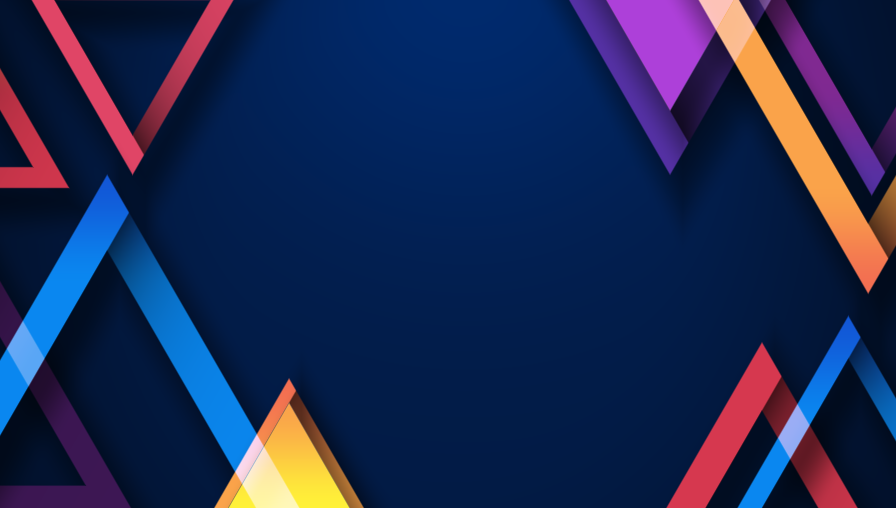
Reproduce this background procedurally as a Shadertoy shader.

```glsl
// Overlapping coloured triangle outlines around the rim of a deep navy backdrop.
// Each one is an equilateral wedge measured from its tip; bands get a gradient,
// a fold shade and a soft drop shadow, and light up where they cross.

#define SHADOW_SHIFT vec2(0.025, -0.045)
#define SHADOW_BLUR 0.06
#define SHADOW_DEPTH 0.42
#define FOLD_DEPTH 0.68
#define FOLD_LENGTH 0.11
#define GRADIENT_REACH 0.22
#define OVERLAP_GLOW 0.22
#define UP 1.0
#define DOWN -1.0
#define OPEN 9.0
#define SOLID 4.0

// Palette
const vec3 NAVY = vec3(0.01, 0.105, 0.27);
const vec3 ROYAL = vec3(0.0, 0.165, 0.43);
const vec3 CRIMSON = vec3(0.84, 0.22, 0.31);
const vec3 ROSE = vec3(0.88, 0.27, 0.40);
const vec3 CORAL = vec3(0.95, 0.43, 0.32);
const vec3 ORANGE = vec3(0.98, 0.64, 0.29);
const vec3 YELLOW = vec3(1.0, 0.95, 0.22);
const vec3 COBALT = vec3(0.07, 0.34, 0.84);
const vec3 AZURE = vec3(0.04, 0.53, 0.94);
const vec3 VIOLET = vec3(0.33, 0.19, 0.64);
const vec3 ORCHID = vec3(0.68, 0.25, 0.85);
const vec3 PLUM = vec3(0.50, 0.16, 0.57);
const vec3 DUSK = vec3(0.24, 0.09, 0.33);

// Depths from the left side, the right side and along the axis of a wedge
vec3 wedge(vec2 p, vec2 tip, float facing) {
    vec2 q = p - tip;
    float depth = -q.y * facing;
    return vec3(0.5 * depth + 0.866 * q.x, 0.5 * depth - 0.866 * q.x, depth);
}

// Signed distance to the outline band, positive inside
float bandDistance(vec3 w, float width, float height) {
    float inside = min(min(w.x, w.y), height - w.z);
    return min(inside, width - inside);
}

// Paints one triangle; cover remembers where earlier ones lie
void triangle(inout vec3 col, inout float cover, vec2 p, vec2 tip, float facing,
              float width, float height, vec3 tipColor, vec3 farColor) {
    float px = 1.0 / iResolution.y;

    // Drop shadow
    float shade = bandDistance(wedge(p - SHADOW_SHIFT, tip, facing), width, height);
    col *= 1.0 - SHADOW_DEPTH * smoothstep(-SHADOW_BLUR, 0.4 * SHADOW_BLUR, shade);

    // Gradient, with the right arm tucked under the left one
    vec3 w = wedge(p, tip, facing);
    vec3 paint = mix(tipColor, farColor, smoothstep(0.0, GRADIENT_REACH, w.z));
    float beyond = w.x - width;
    float fold = smoothstep(-px, px, beyond) * exp(-max(beyond, 0.0) / FOLD_LENGTH);
    paint *= 1.0 - FOLD_DEPTH * fold;

    // Crossing bands screen together and brighten
    vec3 lit = 1.0 - (1.0 - col) * (1.0 - paint);
    lit = mix(lit, vec3(1.0), OVERLAP_GLOW);
    float mask = smoothstep(-px, px, bandDistance(w, width, height));
    col = mix(col, mix(paint, lit, cover), mask);
    cover = max(cover, mask);
}

// Navy field with a cool light at the top centre and darker corners
vec3 backdrop(vec2 p, float aspect) {
    vec2 q = p - vec2(0.52 * aspect, 1.05);
    vec3 col = mix(NAVY, ROYAL, exp(-3.6 * dot(q, q)));
    float corner = length((p - vec2(0.5 * aspect, 0.55)) * vec2(0.9, 0.8));
    return col * (1.0 - 0.4 * smoothstep(0.35, 1.0, corner));
}

void mainImage(out vec4 fragColor, in vec2 fragCoord) {
    vec2 p = fragCoord / iResolution.y;
    float aspect = iResolution.x / iResolution.y;
    vec3 col = backdrop(p, aspect);
    float cover = 0.0;

    // Upper left
    triangle(col, cover, p, vec2(-0.092, 1.025), UP, 0.041, 0.395, ORANGE, CRIMSON);
    triangle(col, cover, p, vec2(0.261, 0.656), DOWN, 0.039, 0.383, ROSE, ROSE);

    // Lower left
    triangle(col, cover, p, vec2(-0.092, 0.606), UP, 0.055, 0.617, DUSK, DUSK);
    triangle(col, cover, p, vec2(0.211, 0.656), UP, 0.0745, OPEN, COBALT, AZURE);
    triangle(col, cover, p, vec2(0.569, 0.255), UP, 0.024, OPEN, CORAL, ORANGE);
    triangle(col, cover, p, vec2(0.569, 0.207), UP, SOLID, OPEN, ORANGE, YELLOW);

    // Upper right
    triangle(col, cover, p, vec2(1.716, 0.615), DOWN, 0.046, OPEN, VIOLET, PLUM);
    triangle(col, cover, p, vec2(1.319, 0.656), DOWN, 0.063, OPEN, VIOLET, VIOLET);
    triangle(col, cover, p, vec2(1.319, 0.782), DOWN, SOLID, OPEN, ORCHID, ORCHID);
    triangle(col, cover, p, vec2(1.709, 0.422), DOWN, 0.069, OPEN, CORAL, ORANGE);

    // Lower right
    triangle(col, cover, p, vec2(1.500, 0.326), UP, 0.067, OPEN, CRIMSON, CRIMSON);
    triangle(col, cover, p, vec2(1.670, 0.378), UP, 0.042, OPEN, COBALT, AZURE);

    fragColor = vec4(clamp(col, 0.0, 1.0), 1.0);
}
```
